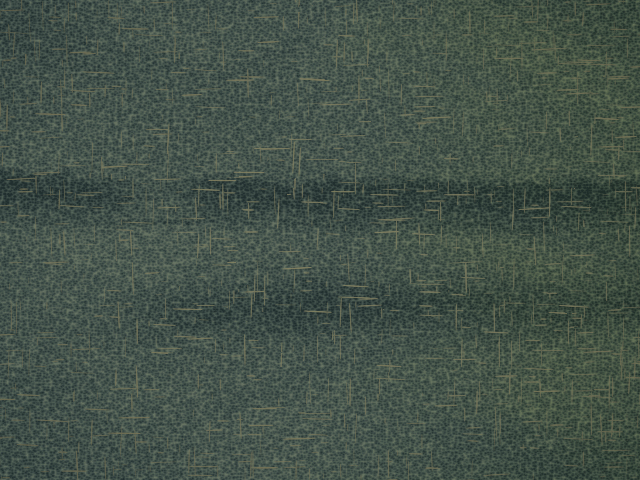
A Shadertoy shader for this texture:

```glsl
#define DEEP vec3(0.13, 0.185, 0.185)
#define MID vec3(0.26, 0.32, 0.295)
#define PALE vec3(0.40, 0.45, 0.385)
#define THREAD vec3(0.52, 0.51, 0.385)
#define GRAIN_SCALE 165.0
#define GRAIN_CONTRAST 0.75
#define DASH_CELL vec2(0.078, 0.03)
#define DASH_WIDTH 0.0013
#define DASH_DENSITY 0.27
#define DASH_LAYERS 4
#define BAND_DEPTH 0.34
#define VIGNETTE 0.20

vec2 hash2(vec2 p) {
    vec3 q = fract(p.xyx * vec3(0.1031, 0.1030, 0.0973));
    q += dot(q, q.yzx + 33.33);
    return fract((q.xx + q.yz) * q.zy);
}

// Distance to the nearest scattered point
float cellular(vec2 p) {
    vec2 id = floor(p), f = p - id;
    float d = 2.0;
    for (int y = -1; y <= 1; y++)
        for (int x = -1; x <= 1; x++) {
            vec2 o = vec2(x, y);
            vec2 r = o + hash2(id + o + 57.0) - f;
            d = min(d, dot(r, r));
        }
    return sqrt(d);
}

// Soft clouds from warped sines, about -1 to 1
float clouds(vec2 p) {
    float sum = 0.0, amp = 0.5;
    for (int i = 0; i < 4; i++) {
        p += 0.8 * sin(p.yx * 1.3 + float(i) * 2.1);
        sum += amp * sin(p.x) * cos(p.y);
        p = mat2(1.5, 0.7, -0.7, 1.5) * p + 3.7;
        amp *= 0.65;
    }
    return sum;
}

// Thin tapered strokes along x, one at most per cell and layer
float dashes(vec2 p, float density, float px, float seed) {
    float ink = 0.0;
    for (int i = 0; i < DASH_LAYERS; i++) {
        vec2 shift = hash2(vec2(float(i) * 7.0 + seed, seed + 3.0));
        vec2 g = p / DASH_CELL + shift + 20.0;
        vec2 id = floor(g) + float(i) * 61.0 + seed;
        vec2 place = hash2(id), kind = hash2(id + 211.0), look = hash2(id + 419.0);
        float halfLen = mix(0.006, 0.034, kind.y * kind.y);
        vec2 room = 0.5 * DASH_CELL - vec2(halfLen + 0.003, 0.005);
        vec2 q = (fract(g) - 0.5) * DASH_CELL - (place * 2.0 - 1.0) * room;
        q.y += (look.x - 0.5) * 0.12 * q.x;
        float along = abs(q.x) / halfLen;
        float width = DASH_WIDTH * mix(0.7, 1.25, look.y) * (1.0 - 0.4 * along * along);
        float body = 1.0 - smoothstep(width - 0.5 * px, width + 0.5 * px, abs(q.y));
        body *= 1.0 - smoothstep(halfLen - px, halfLen + px, abs(q.x));
        float strength = mix(0.3, 0.95, look.y * 0.5 + kind.y * 0.5);
        ink = max(ink, body * strength * step(kind.x, density));
    }
    return ink;
}

// Worn dark stripes across the cloth
float darkBands(vec2 p, float ragged) {
    float y = p.y + 0.018 * ragged;
    float edge = 0.655 - 0.02 * p.x;
    float gap = (p.x - 0.33) / 0.09;
    float main = (1.0 - smoothstep(edge - 0.03, edge, y)) * smoothstep(0.49, 0.60, y);
    main *= 1.0 - 0.8 * exp(-gap * gap);
    float low = (y - 0.36) / 0.055;
    float lower = 0.75 * exp(-low * low) * smoothstep(0.1, 0.5, p.x);
    float seam = (y - 0.535) / 0.008;
    return max(max(main, lower), 0.6 * exp(-seam * seam));
}

void mainImage(out vec4 fragColor, in vec2 fragCoord) {
    float px = 1.0 / iResolution.y;
    vec2 p = fragCoord * px;
    vec2 uv = fragCoord / iResolution.xy;

    // Broad tone
    float cloud = clouds(p * vec2(4.0, 11.0));
    float band = darkBands(p, clouds(p * vec2(14.0, 24.0) + 5.0));
    vec2 c = uv - 0.5;
    float tone = 0.64 + 0.10 * cloud - BAND_DEPTH * band;
    tone -= VIGNETTE * smoothstep(0.12, 0.5, dot(c, c));

    // Mottled grain and woven streaks
    tone += GRAIN_CONTRAST * (cellular(p * GRAIN_SCALE * vec2(0.85, 1.1)) - 0.47);
    tone += 0.36 * (cellular(p * GRAIN_SCALE * 0.45 + 31.0) - 0.47);
    tone += 0.22 * (cellular(p * vec2(28.0, 190.0) + 71.0) - 0.47);
    tone += 0.22 * (cellular(p * vec2(190.0, 24.0) + 113.0) - 0.47);

    vec3 color = mix(DEEP, MID, clamp(tone * 2.0, 0.0, 1.0));
    color = mix(color, PALE, clamp(tone * 2.0 - 1.0, 0.0, 1.0));

    // Olive cast toward the right
    float olive = smoothstep(0.45, 1.0, uv.x + 0.15 * cloud);
    color *= mix(vec3(1.0), vec3(0.97, 0.98, 0.87), olive);

    // Crossed pale threads
    float density = DASH_DENSITY * (0.85 + 0.6 * band + 0.3 * cloud);
    float ink = dashes(p, density, px, 11.0);
    ink = max(ink, 0.85 * dashes(p.yx, density, px, 137.0));
    color = mix(color, THREAD * (1.0 - 0.5 * dot(c, c)), ink);

    fragColor = vec4(color, 1.0);
}
```
